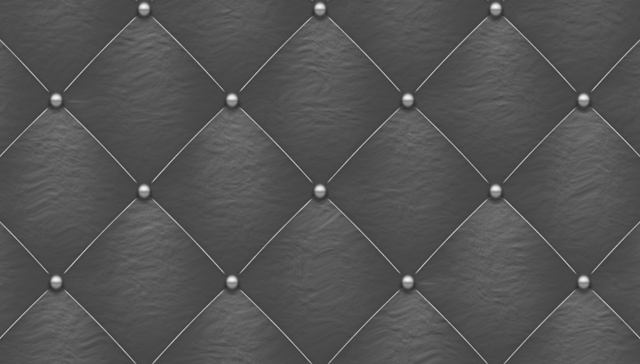
Reproduce this texture procedurally as a Shadertoy shader.

```glsl
float hash(vec2 p) {
    vec3 q = fract(p.xyx * vec3(0.1031, 0.1030, 0.0973));
    q += dot(q, q.yzx + 33.33);
    return fract((q.x + q.y) * q.z);
}

float noise(vec2 p) {
    vec2 i = floor(p), f = fract(p);
    f = f * f * (3.0 - 2.0 * f);
    return mix(mix(hash(i), hash(i + vec2(1, 0)), f.x),
               mix(hash(i + vec2(0, 1)), hash(i + vec2(1, 1)), f.x), f.y);
}

float fbm(vec2 p) {
    float sum = 0.0, amp = 0.5;
    for (int i = 0; i < 4; i++) {
        sum += amp * noise(p);
        p = p * 2.03 + 17.3;
        amp *= 0.5;
    }
    return sum;
}

// Height of the leather surface, stretched into fine horizontal creases
float leather(vec2 p) {
    return fbm(p * vec2(38.0, 75.0) + 2.5 * noise(p * 14.0));
}

// Padded diamond: c spans -0.5 to 0.5 between opposite corners, top at +y
float padLight(vec2 c, vec2 p, vec2 id) {
    c += 0.10 * (vec2(fbm(p * 7.0 + 5.0), fbm(p * 7.0 + 31.0)) - 0.47);
    float column = exp(-pow(abs(c.x - 0.01) / 0.24, 2.6));
    float body = column * smoothstep(-0.48, 0.05, c.y);
    float crown = exp(-dot((c - vec2(0.02, 0.34)) / vec2(0.13, 0.14), (c - vec2(0.02, 0.34)) / vec2(0.13, 0.14)));
    vec2 side = (c - vec2(-0.34, -0.03)) / vec2(0.11, 0.08);
    float crease = exp(-dot(side, side)) * (0.4 + 0.6 * hash(id + 9.0));
    return body * (0.85 + 0.3 * hash(id)) + 0.6 * crown + 0.5 * crease;
}

// Domed metal stud; n is the offset from its centre in radii
float studShade(vec2 n) {
    float shade = mix(0.53, 0.72, smoothstep(-0.9, 0.7, n.y));
    shade += 0.27 * exp(-dot((n - vec2(-0.05, 0.3)) / vec2(0.65, 0.32), (n - vec2(-0.05, 0.3)) / vec2(0.65, 0.32)));
    shade -= 0.12 * exp(-pow((n.y + 0.12) / 0.16, 2.0));
    return shade * (1.0 - 0.45 * smoothstep(0.6, 1.0, length(n)));
}

void mainImage(out vec4 fragColor, in vec2 fragCoord) {
    float px = 1.0 / iResolution.y;
    vec2 p = fragCoord * px;
    vec2 pitch = vec2(0.483, 0.5);

    // Diagonal axes: seams on integers, studs where both are integers
    vec2 g = (p - vec2(0.5 * iResolution.x * px, 0.475)) / pitch;
    vec2 diag = vec2(g.x + g.y, g.x - g.y);
    vec2 near = diag - round(diag);
    vec2 fromStud = 0.5 * vec2(near.x + near.y, near.x - near.y) * pitch;

    // Seams bow slightly upward between studs
    vec2 bowed = diag + vec2(-0.012, 0.012) * abs(sin(3.14159 * diag.yx));
    vec2 id = floor(bowed), f = fract(bowed);
    vec2 cell = 0.5 * vec2(f.x + f.y - 1.0, f.x - f.y);

    // Leather with light falling from above
    float light = padLight(cell, p, id);
    float relief = leather(p + vec2(-0.001, 0.003)) - leather(p - vec2(-0.001, 0.003));
    float grey = 0.283 + 0.072 * light;
    grey -= relief * (0.025 + 0.13 * min(light, 1.2));
    grey += 0.012 * (hash(floor(p * 400.0)) - 0.5) * (0.3 + light);

    // Worn streak to the right of some studs
    float streak = exp(-pow((fromStud.y + 0.004) / 0.003, 2.0))
        * smoothstep(0.025, 0.045, fromStud.x) * smoothstep(0.10, 0.05, fromStud.x);
    grey += 0.08 * streak * step(0.65, hash(round(diag) + 4.0));

    // Seams: dark groove with a bright cord that stops short of the studs
    vec2 seam = (bowed - round(bowed)) / 2.88;
    float gap = min(abs(seam.x), abs(seam.y));
    float studDist = length(fromStud);
    float reach = smoothstep(0.024, 0.042, studDist);
    grey -= 0.055 * exp(-gap / 0.005) * smoothstep(0.015, 0.03, studDist);
    float cord = 1.0 - smoothstep(0.0018 - 0.6 * px, 0.0018 + 0.6 * px, gap);
    float cordShade = 0.60 + 0.12 * noise(p * 25.0) + 0.08 * noise(p * 260.0);
    grey = mix(grey, cordShade, cord * reach * 0.92);

    // Stud and its shadow
    vec2 radius = vec2(0.0175, 0.0205);
    float shadow = length((fromStud + vec2(0.0, 0.010)) / vec2(0.024, 0.026));
    grey *= 1.0 - 0.4 * smoothstep(1.2, 0.5, shadow);
    vec2 n = fromStud / radius;
    float edge = (length(n) - 1.0) * radius.x;
    grey = mix(grey, studShade(n), 1.0 - smoothstep(-0.7 * px, 0.7 * px, edge));

    fragColor = vec4(vec3(clamp(grey, 0.0, 1.0)), 1.0);
}
```
